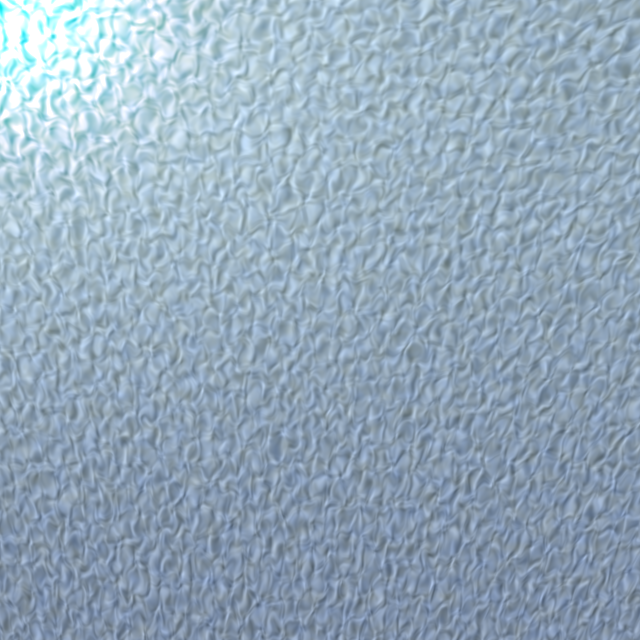
A Shadertoy shader for this texture:

```glsl
// Frosted, finely pebbled surface in steel blue, lit by a glare in the top left corner.
// Warped gradient noise is embossed into short leaning grains over a soft light
// gradient; in the glare the grains burn out to white with cyan hollows.

#define GRAIN_CELLS   vec2(84.0, 56.0)
#define GRAIN_WARP    0.9
#define GRAIN_RELIEF  0.155
#define FINE_SHARE    0.45
#define TINT_CELLS    38.0
#define TINT_AMOUNT   0.055
#define GLOW_RADIUS   0.55
#define GLARE_RADIUS  0.19
#define TOP_COLOR     vec3(0.570, 0.655, 0.720)
#define BOTTOM_COLOR  vec3(0.485, 0.550, 0.640)
#define GLOW_COLOR    vec3(0.165, 0.180, 0.160)
#define GLARE_COLOR   vec3(0.260, 0.300, 0.290)

// Random unit vector for a lattice cell
vec2 cellDirection(vec2 cell) {
    uvec2 q = uvec2(ivec2(cell) + 4096);
    uint h = q.x * 1597334677u ^ q.y * 3812015801u;
    h = (h ^ (h >> 15)) * 2246822519u;
    h ^= h >> 13;
    float angle = float(h & 65535u) / 65536.0 * 6.28319;
    return vec2(cos(angle), sin(angle));
}

// Gradient noise, about -0.7 to 0.7
float noise(vec2 p) {
    vec2 i = floor(p), f = p - i;
    vec2 u = f * f * f * (f * (f * 6.0 - 15.0) + 10.0);
    vec2 e = vec2(1.0, 0.0);
    float a = dot(cellDirection(i), f);
    float b = dot(cellDirection(i + e.xy), f - e.xy);
    float c = dot(cellDirection(i + e.yx), f - e.yx);
    float d = dot(cellDirection(i + e.xx), f - e.xx);
    return mix(mix(a, b, u.x), mix(c, d, u.x), u.y);
}

// Height difference along the light direction
float emboss(vec2 p) {
    vec2 light = vec2(-0.36, 0.20);
    return noise(p + light) - noise(p - light);
}

// Leaning grains: upright on the left, slanted on the right
float grainRelief(vec2 uv) {
    float lean = mix(-0.12, 0.38, uv.x);
    vec2 p = vec2(uv.x - lean * (uv.y - 0.5), uv.y) * GRAIN_CELLS;
    p += GRAIN_WARP * vec2(noise(p * 0.6 + 17.3), noise(p * 0.6 + 71.9));
    float coarse = emboss(p);
    float fine = emboss(p * vec2(1.5, 1.9) + 133.7);
    return coarse + FINE_SHARE * fine;
}

void mainImage(out vec4 fragColor, in vec2 fragCoord) {
    vec2 uv = fragCoord / iResolution.xy;

    // Broad light and corner glare
    vec2 fromCorner = (uv - vec2(0.0, 1.0)) * vec2(0.9, 1.05);
    float dist2 = dot(fromCorner, fromCorner);
    float glow = exp(-dist2 / (GLOW_RADIUS * GLOW_RADIUS));
    float glare = exp(-dist2 / (GLARE_RADIUS * GLARE_RADIUS));
    vec3 color = mix(BOTTOM_COLOR, TOP_COLOR, smoothstep(-0.1, 0.9, uv.y));
    color += GLOW_COLOR * glow + GLARE_COLOR * glare;

    // Grain, with red reacting most inside the glare
    float relief = grainRelief(uv);
    vec3 response = GRAIN_RELIEF * vec3(0.95, 1.0, 1.12);
    response += glare * vec3(0.75, 0.06, 0.05);
    color += relief * response;

    // Olive and blue blotches
    float tint = noise(uv * TINT_CELLS + 211.0) + 0.6 * noise(uv * TINT_CELLS * 2.1 + 57.0);
    color += TINT_AMOUNT * tint * vec3(-0.35, 0.0, 1.0);

    fragColor = vec4(clamp(color, 0.0, 1.0), 1.0);
}
```
